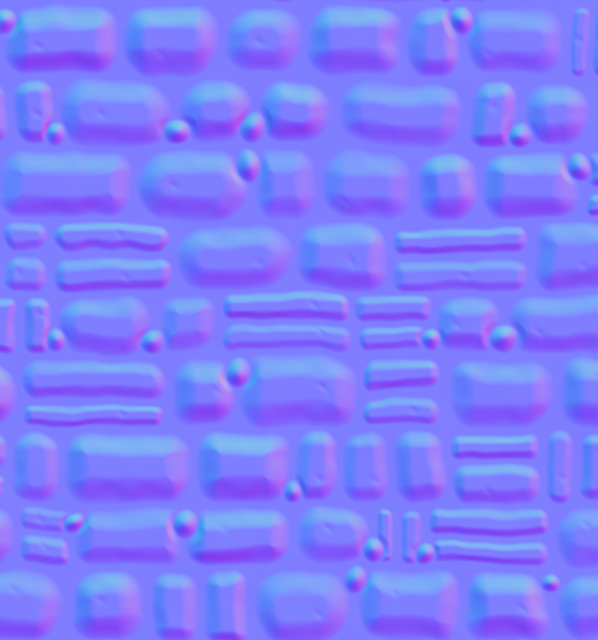
A WebGL 1 fragment shader for this texture map:

```glsl
precision highp float;
// Tangent-space normal map of a coursed stone wall: jittered rows are cut into
// rounded stones, thin slabs and pebbles, which form a height field.
// Central differences of that height give the normal, stored as a colour.

uniform vec2 u_resolution;

const float ROWS = 9.0;
const float ROW_JITTER = 0.26;
const float COLUMN_JITTER = 0.62;
const vec3 FLAT_COLOUR = vec3(0.495, 0.493, 0.5);

float hash(vec2 p) {
  vec3 q = fract(p.xyx * 0.1031);
  q += dot(q, q.yzx + 33.33);
  return fract((q.x + q.y) * q.z);
}

float noise(vec2 p) {
  vec2 i = floor(p), f = fract(p);
  f = f * f * (3.0 - 2.0 * f);
  return mix(mix(hash(i), hash(i + vec2(1.0, 0.0)), f.x),
             mix(hash(i + vec2(0.0, 1.0)), hash(i + 1.0), f.x), f.y);
}

// Position of the i-th boundary of an irregular unit grid
float gridEdge(float i, float seed, float jitter) {
  return i + jitter * (hash(vec2(i + 40.0, seed)) - 0.5);
}

// Index of the irregular interval that contains u
float gridIndex(float u, float seed, float jitter) {
  float i = floor(u);
  if (u < gridEdge(i, seed, jitter)) return i - 1.0;
  if (u >= gridEdge(i + 1.0, seed, jitter)) return i + 1.0;
  return i;
}

float roundedBox(vec2 p, vec2 halfSize, float radius) {
  vec2 q = abs(p) - halfSize + radius;
  return length(max(q, 0.0)) + min(max(q.x, q.y), 0.0) - radius;
}

// One stone with a soft bevel and a small chip, filling the box lo..hi
float stoneHeight(vec2 p, vec2 lo, vec2 hi, vec2 id) {
  float gap = mix(0.002, 0.007, hash(id + 3.1));
  vec2 halfSize = 0.5 * (hi - lo) - gap;
  vec2 q = p - 0.5 * (lo + hi);
  float thin = min(halfSize.x, halfSize.y);
  float radius = thin * mix(0.6, 0.98, hash(id + 7.7));
  float bevel = thin * 0.74;
  float d = roundedBox(q, halfSize, radius);
  float body = bevel * mix(0.22, 0.34, hash(id + 5.3)) * smoothstep(0.0, bevel, -d);
  vec2 chipCentre = (vec2(hash(id + 11.0), hash(id + 13.0)) - 0.5) * halfSize;
  vec2 c = (q - chipCentre) / 0.007;
  c.x += 0.5 * c.y;
  float chip = 0.0009 * step(0.45, hash(id + 17.0)) * exp(-dot(c, c));
  return body - chip * smoothstep(0.0, bevel, -d);
}

// Seats a pebble on a joint: clears the stone around it, then adds a dome
float addPebble(float height, vec2 p, vec2 centre, float radius, float stretch) {
  float r = length((p - centre) * vec2(1.0, stretch)) / radius;
  float dome = 0.42 * radius * (1.0 - smoothstep(0.0, 1.0, r));
  return height * smoothstep(0.75, 1.5, r) + dome;
}

float wallHeight(vec2 p) {
  // Uneven outlines come from a gentle domain warp
  vec2 w = p + 0.013 * (vec2(noise(p * 13.0), noise(p * 13.0 + 31.7)) - 0.5);
  w += 0.005 * (vec2(noise(p * 34.0 + 9.2), noise(p * 34.0 + 57.1)) - 0.5);

  // Row and column holding this point
  float row = gridIndex(w.y * ROWS, 2.0, ROW_JITTER);
  float rowLow = gridEdge(row, 2.0, ROW_JITTER) / ROWS;
  float rowHigh = gridEdge(row + 1.0, 2.0, ROW_JITTER) / ROWS;
  float seed = row + 23.0;
  float pitch = mix(0.135, 0.185, hash(vec2(seed, 4.0)));
  float shift = hash(vec2(seed, 8.0));
  float column = gridIndex(w.x / pitch + shift, seed, COLUMN_JITTER);
  vec2 lo = vec2((gridEdge(column, seed, COLUMN_JITTER) - shift) * pitch, rowLow);
  vec2 hi = vec2((gridEdge(column + 1.0, seed, COLUMN_JITTER) - shift) * pitch, rowHigh);
  vec2 id = vec2(column + 20.0, seed);
  vec2 cellLo = lo, cellHi = hi;

  // Some cells split into two slabs, a few into two upright stones
  float kind = hash(id + 0.5);
  vec2 middle = mix(lo, hi, mix(0.42, 0.58, hash(id + 1.9)));
  if (kind < 0.2) {
    if (w.y > middle.y) { lo.y = middle.y; id += 60.0; } else hi.y = middle.y;
  } else if (kind < 0.27) {
    if (w.x > middle.x) { lo.x = middle.x; id += 60.0; } else hi.x = middle.x;
  }
  float height = stoneHeight(w, lo, hi, id);

  // Pebbles wedged at the top or bottom of the upright joints
  for (int side = 0; side < 2; side++) {
    float s = float(side);
    vec2 joint = vec2(column + s + 70.0, seed);
    float radius = mix(0.014, 0.023, hash(joint + 2.3));
    float inset = radius * 1.25;
    float y = hash(joint + 6.1) < 0.5 ? rowLow + inset : rowHigh - inset;
    vec2 centre = vec2(mix(cellLo.x, cellHi.x, s), y);
    if (hash(joint) < 0.36)
      height = addPebble(height, w, centre, radius, mix(0.85, 1.1, hash(joint + 9.4)));
  }
  return height + 0.0014 * noise(p * 15.0 + 80.0);
}

void main() {
  vec2 p = gl_FragCoord.xy / u_resolution.y;
  vec2 e = vec2(0.002, 0.0);
  vec2 slope = vec2(wallHeight(p + e.xy) - wallHeight(p - e.xy),
                    wallHeight(p + e.yx) - wallHeight(p - e.yx)) / (2.0 * e.x);
  vec3 normal = normalize(vec3(-slope * vec2(0.72, 1.0), 1.0));
  gl_FragColor = vec4(FLAT_COLOUR + 0.5 * normal, 1.0);
}
```
